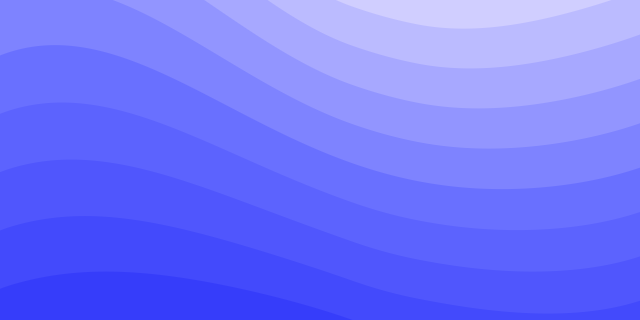
Reproduce this background procedurally as a WebGL 2 fragment shader.

```glsl
#version 300 es
precision highp float;

uniform vec2 u_resolution;
out vec4 fragColor;

#define CREST vec2(0.086, 0.859)
#define TROUGH vec2(0.784, 0.409)
#define SAG 0.737
#define SAG_FADE 0.39
#define SPACING 0.1823
#define PINCH 0.0599
#define RELEASE 0.0164
#define MID_BAND 4.0
#define LAST_BAND 9.0
#define DEEP_BLUE vec3(0.212, 0.239, 0.982)
#define MID_BLUE vec3(0.412, 0.439, 1.0)
#define PALE_LILAC vec3(0.814, 0.806, 1.0)

// Height of the central wave: a cubic from crest to trough, with extra sag
float waveHeight(float x) {
    float t = (x - CREST.x) / (TROUGH.x - CREST.x);
    float fall = t * t * (3.0 - 2.0 * t);
    float bow = t * t * (1.0 - t) * (1.0 - t);
    float offset = t - 0.6;
    return mix(CREST.y, TROUGH.y, fall) - bow * (SAG - SAG_FADE * offset * offset);
}

// Vertical distance between neighbouring waves
float waveSpacing(float x) {
    return SPACING - PINCH * smoothstep(0.02, 0.55, x)
                   + RELEASE * smoothstep(0.65, 1.02, x);
}

// Flat colour of a band, counted from the bottom
vec3 bandColor(float band) {
    vec3 lower = mix(DEEP_BLUE, MID_BLUE, min(band / MID_BAND, 1.0));
    float rise = max(band - MID_BAND, 0.0) / (LAST_BAND - MID_BAND);
    return mix(lower, PALE_LILAC, rise);
}

void main() {
    vec2 uv = gl_FragCoord.xy / u_resolution;

    // Each whole number of level is one wave edge
    float level = MID_BAND + (uv.y - waveHeight(uv.x)) / waveSpacing(uv.x);
    float nearestEdge = floor(level + 0.5);
    float pixelWidth = max(length(vec2(dFdx(level), dFdy(level))), 1e-5);
    float coverage = clamp((level - nearestEdge) / pixelWidth + 0.5, 0.0, 1.0);

    float band = clamp(nearestEdge + coverage, 0.0, LAST_BAND);
    fragColor = vec4(bandColor(band), 1.0);
}
```
